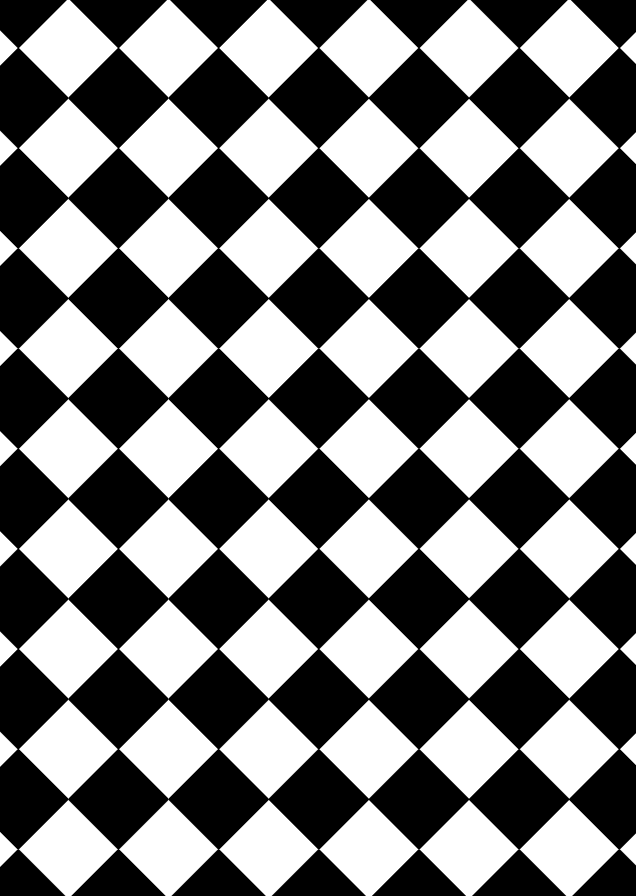
Give the GLSL for this pattern, as a Shadertoy shader.

```glsl
// Signed distance to a diamond, negative inside
float diamond(vec2 p, float halfDiagonal) {
    p = abs(p);
    return (p.x + p.y - halfDiagonal) * 0.70711;
}

void mainImage(out vec4 fragColor, in vec2 fragCoord) {
    vec2 p = (fragCoord - 0.5 * iResolution.xy) / iResolution.y;
    p -= vec2(0.0009, -0.0008);

    // Square repeat, with diamonds centred on the middle row
    float period = 0.1118;
    vec2 cell = mod(p + vec2(0.0, 0.5 * period), period) - 0.5 * period;

    // White diamonds, a hair smaller than the black ones between them
    float d = diamond(cell, 0.5 * period) + 0.0005;
    float white = clamp(0.5 - d * iResolution.y, 0.0, 1.0);

    fragColor = vec4(vec3(white), 1.0);
}
```
